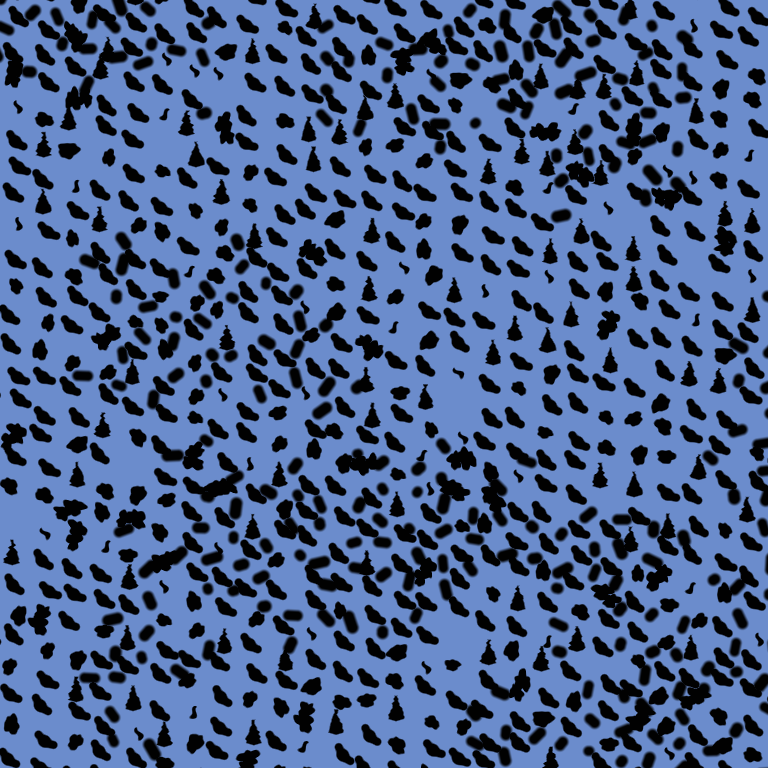
Write a Shadertoy shader that draws this pattern.

```glsl
// Black animal-like spots on a flat blue ground: a slanted, jittered lattice
// holds lobed blobs, spires, pebbles and flecks with crisp outlines, while a
// second, clustered layer adds soft-edged rounded beads in the gaps.

const vec3 BLUE = vec3(0.42, 0.55, 0.80);
const vec3 INK = vec3(0.003);
const float CELLS = 26.0;   // lattice cells across the canvas
const float SLANT = 0.27;   // downward drift of the rows
const float FAR = 9.0;

float hash(vec2 p) {
    return fract(sin(dot(p, vec2(127.1, 311.7))) * 43758.5453);
}

vec2 hash2(vec2 p) {
    return vec2(hash(p), hash(p + 57.3));
}

float noise(vec2 p) {
    vec2 i = floor(p), f = fract(p);
    f = f * f * (3.0 - 2.0 * f);
    return mix(mix(hash(i), hash(i + vec2(1, 0)), f.x),
               mix(hash(i + vec2(0, 1)), hash(i + vec2(1, 1)), f.x), f.y);
}

vec2 rotate(vec2 p, float a) {
    float c = cos(a), s = sin(a);
    return vec2(c * p.x - s * p.y, s * p.x + c * p.y);
}

float smoothMin(float a, float b, float k) {
    float h = max(k - abs(a - b), 0.0) / k;
    return min(a, b) - h * h * k * 0.25;
}

float capsule(vec2 p, vec2 a, vec2 b, float r) {
    vec2 pa = p - a, ba = b - a;
    return length(pa - ba * clamp(dot(pa, ba) / dot(ba, ba), 0.0, 1.0)) - r;
}

// Body with a knob at the upper left and a foot at the lower right
float lobedBlob(vec2 p, float seed) {
    p = rotate(p, (seed - 0.5) * 0.3);
    float body = length((p - vec2(-0.04, -0.02)) * vec2(1.0, 1.05)) - 0.215;
    float knob = length(p - vec2(-0.21, 0.22)) - 0.135;
    float foot = capsule(p, vec2(0.0, -0.1), vec2(0.25, -0.19), 0.135);
    return smoothMin(smoothMin(body, knob, 0.14), foot, 0.09);
}

// Upright jagged cone with a thin tip
float spire(vec2 p, float seed) {
    float t = p.y + 0.45;
    float width = 0.035 + 0.22 * smoothstep(0.85, 0.12, t);
    float jag = (noise(vec2(p.y * 13.0, seed * 40.0 + sign(p.x) * 5.0)) - 0.5) * 0.11;
    float base = abs(p.y + 0.02) - 0.43 + 0.3 * abs(p.x) * step(p.y, 0.0);
    return max((abs(p.x) - max(width + jag, 0.02)) * 0.85, base);
}

// Round stone whose outline is bent by a few waves
float pebble(vec2 p, float radius, float rough, float seed) {
    p = rotate(p, seed * 6.28);
    p *= vec2(0.86, 1.16);
    float a = atan(p.y, p.x);
    float wave = sin(3.0 * a + seed * 20.0) + 0.7 * sin(5.0 * a + seed * 47.0)
               + 0.4 * sin(8.0 * a + seed * 71.0);
    return (length(p) - radius * (1.0 + rough * wave)) * 0.9;
}

// Two rough stones grown together
float patchBlob(vec2 p, float seed) {
    vec2 shift = rotate(vec2(0.2, 0.0), seed * 30.0);
    return min(pebble(p - shift, 0.31, 0.16, seed),
               pebble(p + shift, 0.27, 0.18, 1.0 - seed));
}

float fleck(vec2 p, float seed) {
    p = rotate(p, (seed - 0.5) * 1.6);
    p.x += 0.05 * sin(p.y * 14.0);
    return capsule(p, vec2(0.0, -0.14), vec2(0.0, 0.16), 0.075 - 0.16 * p.y);
}

// Chooses the shape of one lattice cell
float spot(vec2 p, float kind, float seed) {
    if (kind < 0.52) return lobedBlob(p, seed);
    if (kind < 0.63) return spire(p, seed);
    if (kind < 0.86) return pebble(p, mix(0.22, 0.31, seed), 0.1, seed);
    if (kind < 0.92) return patchBlob(p, seed);
    if (kind < 0.98) return fleck(p, seed);
    return FAR;
}

float bead(vec2 p, float seed) {
    vec2 end = rotate(vec2(mix(0.02, 0.2, seed), 0.0), seed * 50.0);
    return capsule(p, -end, end, mix(0.17, 0.21, fract(seed * 7.0)));
}

// Nearest crisp spot (x) and nearest soft bead (y), in canvas units
vec2 nearestShapes(vec2 uv) {
    vec2 q = uv * CELLS;
    q.y += SLANT * q.x;
    vec2 nearest = vec2(FAR);
    for (int y = -1; y <= 1; y++)
    for (int x = -1; x <= 1; x++) {
        vec2 id = floor(q) + vec2(x, y);
        vec2 d = q - id - 0.5 - (hash2(id) - 0.5) * 0.4;
        d.y -= SLANT * d.x;
        nearest.x = min(nearest.x, spot(d, hash(id + 13.7), hash(id + 31.9)));

        // Beads sit near the cell corners, only inside clusters
        float share = 0.8 * smoothstep(0.42, 0.85, noise(id * 0.23 + 4.0));
        vec2 e = q - id - (hash2(id + 83.1) - 0.5) * 0.4 - vec2(0.0, 0.0);
        e.y -= SLANT * e.x;
        if (hash(id + 71.3) < share) nearest.y = min(nearest.y, bead(e, hash(id + 19.1)));
    }
    return nearest / CELLS;
}

void mainImage(out vec4 fragColor, in vec2 fragCoord) {
    float pixel = 1.0 / iResolution.y;
    vec2 d = nearestShapes(fragCoord * pixel);
    float crisp = clamp(0.5 - d.x / (1.4 * pixel), 0.0, 1.0);
    float soft = 1.0 - smoothstep(-0.003, 0.0025, d.y);
    fragColor = vec4(mix(BLUE, INK, max(crisp, soft)), 1.0);
}
```
